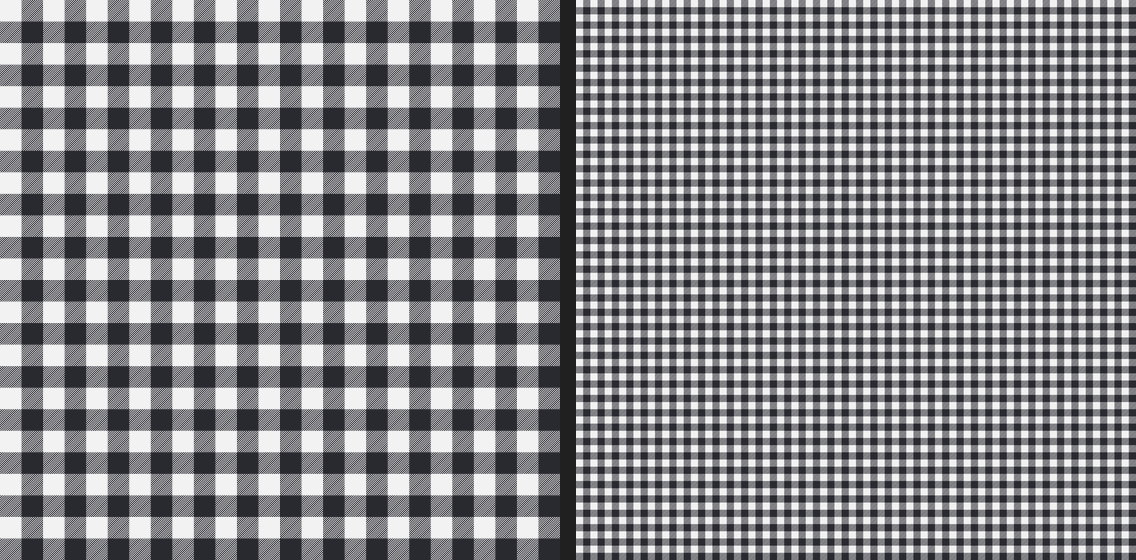
Left, the tile; right, the same tile 3 across and 3 down.
Write a Shadertoy shader that draws this pattern.

```glsl
// Charcoal and white gingham cloth with diagonal twill hatching where the bands cross.

// Running total of a pulse wave of period 1 that is on for the first "duty" part
float pulseIntegral(float t, float duty) {
    return floor(t) * duty + min(fract(t), duty);
}

// Share of a pixel covered by the pulse wave, averaged over the filter width
float pulseCoverage(float t, float width, float duty) {
    return (pulseIntegral(t + 0.5 * width, duty) - pulseIntegral(t - 0.5 * width, duty)) / width;
}

void mainImage(out vec4 fragColor, in vec2 fragCoord) {
    vec2 uv = fragCoord / iResolution.xy;
    vec2 pixel = 1.0 / iResolution.xy;

    // Dark bands: right half of each column repeat, lower half of each row repeat
    const float repeats = 13.0;
    float warp = pulseCoverage(uv.x * repeats + 0.5, pixel.x * repeats, 0.5);
    float weft = pulseCoverage(uv.y * repeats, pixel.y * repeats, 0.5);

    // Rising twill lines, a whole number per repeat so the cloth tiles
    const float lines = repeats * 20.0;
    float twill = pulseCoverage((uv.x - uv.y) * lines, length(pixel) * lines, 0.56);

    // Solid where both bands meet, hatched where only one runs
    float solid = warp * weft;
    float single = warp + weft - 2.0 * solid;
    float ink = solid + single * twill;

    vec3 color = mix(vec3(0.95), vec3(0.16, 0.16, 0.19), ink);
    fragColor = vec4(color, 1.0);
}
```
